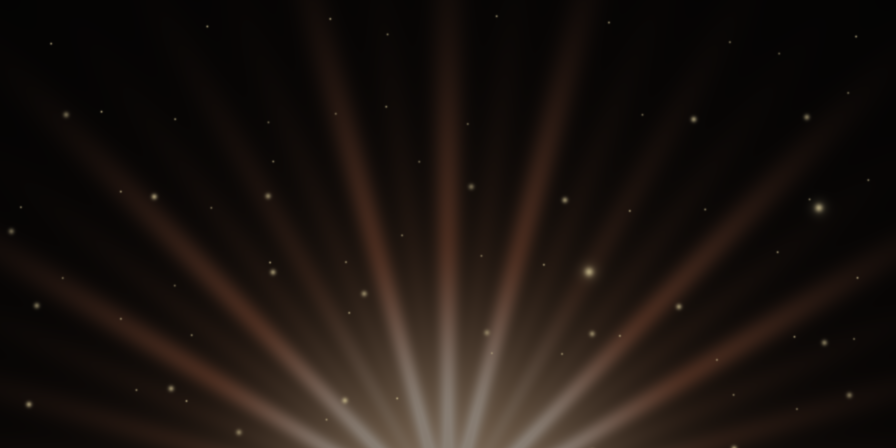
A Shadertoy shader for this background:

```glsl
// Warm light rays fanning up from a source below the lower edge, over a
// near-black backdrop with drifting gold motes. Rays are soft Gaussian beams
// at equal angular steps; motes are scattered by hashed grid cells.

float hash(vec2 cell) {
    return fract(sin(dot(cell, vec2(127.1, 311.7))) * 43758.5453);
}

float softDot(vec2 offset, float radius) {
    float size = max(radius, 0.6 / iResolution.y);
    return exp(-dot(offset, offset) / (size * size));
}

// Sum of beams: strong, medium and faint ones alternate around the fan.
float rayFan(float angle, float reach) {
    float width = 0.011 + 0.015 * reach;
    float light = 0.0;
    for (int i = -11; i <= 11; i++) {
        int k = abs(i);
        float strength = k % 2 == 1 ? 0.2 : (k % 6 == 4 ? 0.4 : 1.0);
        float offAxis = reach * (angle - float(i) * 0.1283) / width;
        light += strength * exp(-0.5 * offAxis * offAxis);
    }
    return min(light, 1.0);
}

// One jittered mote per occupied cell, thinning out towards the top.
float motes(vec2 p, float cellSize, float radius, float density, float thinning) {
    vec2 cell = floor(p / cellSize);
    vec2 jitter = vec2(hash(cell + 3.7), hash(cell + 19.3));
    vec2 center = (cell + 0.15 + 0.7 * jitter) * cellSize;
    float chance = density * (1.0 - thinning * smoothstep(0.5, 0.9, center.y));
    float present = step(hash(cell + 41.9), chance);
    float brightness = 0.6 + 0.4 * hash(cell + 67.1);
    return present * brightness * softDot(p - center, radius);
}

void mainImage(out vec4 fragColor, in vec2 fragCoord) {
    // Height spans 0..1 and x is zero on the vertical center line.
    vec2 p = (fragCoord - vec2(0.5 * iResolution.x, 0.0)) / iResolution.y;
    vec2 fromSource = p - vec2(0.0, -0.164);
    float reach = length(fromSource);
    float angle = atan(fromSource.x, fromSource.y);

    // Dark backdrop with a wide brown haze and an olive-gold core
    vec3 color = vec3(0.014, 0.012, 0.011);
    color += vec3(0.055, 0.033, 0.023) * exp(-reach * reach / 0.75);
    color += vec3(0.37, 0.29, 0.20) * exp(-reach * reach / 0.19);

    // Rays cool from pale grey near the source to copper
    vec3 rayColor = mix(vec3(0.53, 0.49, 0.45), vec3(0.34, 0.20, 0.14),
                        smoothstep(0.22, 0.65, reach));
    float fade = exp(-pow(reach / 0.95, 3.0));
    color = mix(color, rayColor, rayFan(angle, reach) * fade);

    // Fine dust, medium motes and two large glowing ones
    float dust = motes(p, 0.1667, 0.0028, 0.7, 0.4) * 0.55;
    dust += motes(p + 0.06, 0.25, 0.0065, 0.85, 0.8) * 0.7;
    vec2 nearMote = p - vec2(0.315, 0.393);
    vec2 farMote = p - vec2(0.828, 0.536);
    dust += 0.65 * (softDot(nearMote, 0.010) + softDot(farMote, 0.009));
    dust += 0.15 * (softDot(nearMote, 0.022) + softDot(farMote, 0.020));
    color = mix(color, vec3(0.80, 0.74, 0.56), min(dust, 1.0));

    fragColor = vec4(color, 1.0);
}
```
